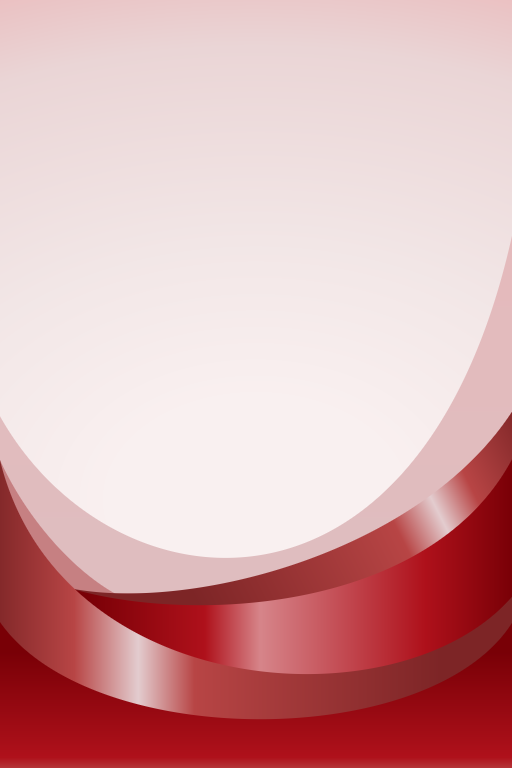
Write a WebGL 1 fragment shader that draws this background.

```glsl
precision highp float;
uniform vec2 u_resolution;

const vec3 IVORY = vec3(0.978, 0.941, 0.941);
const vec3 BLUSH = vec3(0.950, 0.905, 0.905);
const vec3 ROSE = vec3(0.918, 0.835, 0.838);
const vec3 CORNER_PINK = vec3(0.920, 0.750, 0.755);
const vec3 VEIL = vec3(0.875, 0.740, 0.748);
const vec3 FOLD = vec3(0.775, 0.500, 0.510);
const vec3 MAROON = vec3(0.490, 0.145, 0.150);
const vec3 BRICK = vec3(0.720, 0.270, 0.270);
const vec3 SHEEN = vec3(0.890, 0.800, 0.810);
const vec3 WINE = vec3(0.475, 0.000, 0.025);
const vec3 CRIMSON = vec3(0.685, 0.065, 0.105);
const vec3 SOFT_RED = vec3(0.840, 0.520, 0.540);

float ramp(float a, float b, float x) {
  return clamp((x - a) / (b - a), 0.0, 1.0);
}

vec2 bezier(vec2 a, vec2 b, vec2 c, vec2 d, float t) {
  float s = 1.0 - t;
  return s * s * s * a + 3.0 * s * s * t * b + 3.0 * s * t * t * c + t * t * t * d;
}

vec2 bezierTangent(vec2 a, vec2 b, vec2 c, vec2 d, float t) {
  float s = 1.0 - t;
  return s * s * (b - a) + 2.0 * s * t * (c - b) + t * t * (d - c);
}

// Smooth coverage of the area under a curve that advances along x
float under(vec2 p, vec2 a, vec2 b, vec2 c, vec2 d) {
  float t = 0.5;
  float stride = 0.25;
  for (int i = 0; i < 16; i++) {
    t += bezier(a, b, c, d, t).x < p.x ? stride : -stride;
    stride *= 0.5;
  }
  vec2 tangent = normalize(bezierTangent(a, b, c, d, t) * u_resolution);
  float gap = (bezier(a, b, c, d, t).y - p.y) * u_resolution.y * tangent.x;
  return clamp(gap + 0.5, 0.0, 1.0);
}

// Dark ends, saturated shoulders and one bright streak
vec3 metal(float x, vec3 dark, vec3 body, vec3 shine, vec4 stops, float last) {
  vec3 color = mix(dark, body, ramp(stops.x, stops.y, x));
  color = mix(color, shine, ramp(stops.y, stops.z, x));
  color = mix(color, body, ramp(stops.z, stops.w, x));
  return mix(color, dark, ramp(stops.w, last, x));
}

vec3 backdrop(vec2 p) {
  float r = length((p - vec2(0.5, 0.35)) * vec2(0.467, 1.0));
  vec3 color = mix(IVORY, BLUSH, ramp(0.13, 0.325, r));
  color = mix(color, ROSE, ramp(0.325, 0.59, r));
  return mix(color, CORNER_PINK, ramp(0.59, 0.70, r));
}

vec3 base(float y) {
  vec3 color = mix(CRIMSON, WINE, ramp(0.015, 0.15, y));
  return mix(color, BRICK, 0.7 * ramp(0.014, 0.0, y));
}

void main() {
  vec2 p = gl_FragCoord.xy / u_resolution;
  vec3 color = backdrop(p);

  // Translucent veil and its left fold
  float veil = under(p, vec2(0.0, 0.458), vec2(0.215, 0.203),
                     vec2(0.820, 0.154), vec2(1.0, 0.693));
  color = mix(color, VEIL + vec3(0.02, -0.01, -0.01) * ramp(0.3, 0.65, p.y), veil);
  float fold = under(p, vec2(0.0, 0.401), vec2(0.049, 0.329),
                     vec2(0.137, 0.260), vec2(0.225, 0.227));
  color = mix(color, FOLD, fold);

  // Upper ribbon with a slanted streak
  float slant = p.x + 0.75 * (p.y - 0.329);
  vec3 upperMetal = metal(slant, MAROON, BRICK, SHEEN,
                          vec4(0.30, 0.762, 0.859, 0.947), 1.12);
  float upper = under(p, vec2(0.137, 0.234), vec2(0.371, 0.203),
                      vec2(0.820, 0.280), vec2(1.0, 0.464));
  color = mix(color, upperMetal, upper);

  // Deep red band between the ribbons
  vec3 redMetal = metal(p.x, WINE, CRIMSON, SOFT_RED,
                        vec4(0.17, 0.40, 0.508, 0.83), 1.0);
  float red = under(p, vec2(0.137, 0.234), vec2(0.371, 0.1875),
                    vec2(0.840, 0.202), vec2(1.0, 0.402));
  color = mix(color, redMetal, red);

  // Lower ribbon
  vec3 lowerMetal = metal(p.x, MAROON, BRICK, SHEEN,
                          vec4(-0.02, 0.145, 0.27, 0.38), 0.86);
  float lower = under(p, vec2(0.0, 0.401), vec2(0.115, 0.086),
                      vec2(0.781, 0.055), vec2(1.0, 0.223));
  color = mix(color, lowerMetal, lower);

  // Base
  float ground = under(p, vec2(0.0, 0.190), vec2(0.176, 0.022),
                       vec2(0.840, 0.021), vec2(1.0, 0.189));
  color = mix(color, base(p.y), ground);

  gl_FragColor = vec4(color, 1.0);
}
```
